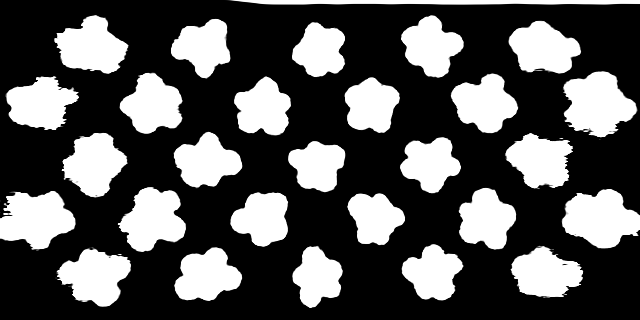
Write a WebGL 1 fragment shader that draws this pattern.

```glsl
precision highp float;

uniform vec2 u_resolution;

const float ROWS = 5.0;
const float PETALS = 5.0;
const vec2 SPACING = vec2(0.35, 0.1785);
const vec2 FIRST = vec2(0.297, 0.135);
const vec3 INK = vec3(0.0);
const vec3 PAPER = vec3(1.0);

float hash(vec2 p) {
  return fract(sin(dot(p, vec2(127.1, 311.7))) * 43758.5453);
}

float noise(vec2 p) {
  vec2 i = floor(p);
  vec2 f = fract(p);
  f = f * f * (3.0 - 2.0 * f);
  float low = mix(hash(i), hash(i + vec2(1.0, 0.0)), f.x);
  float high = mix(hash(i + vec2(0.0, 1.0)), hash(i + vec2(1.0)), f.x);
  return mix(low, high, f.y);
}

float smoothUnion(float a, float b, float k) {
  float h = max(k - abs(a - b), 0.0) / k;
  return min(a, b) - 0.25 * h * h * k;
}

// Uneven rosette: a round core with petals of varied reach and size
float rosette(vec2 p, vec2 seed) {
  float d = length(p) - 0.064;
  float turn = 1.5708 + 1.2 * (hash(seed + 3.7) - 0.5);
  for (float k = 0.0; k < PETALS; k++) {
    vec2 petalSeed = seed * 7.3 + k * vec2(1.9, 4.1);
    float angle = turn + 6.28319 * (k + 0.45 * (hash(petalSeed) - 0.5)) / PETALS;
    float reach = mix(0.046, 0.067, hash(petalSeed + 11.0));
    float radius = mix(0.027, 0.042, hash(petalSeed + 23.0));
    float petal = length(p - reach * vec2(cos(angle), sin(angle))) - radius;
    d = smoothUnion(d, petal, 0.009);
  }
  return d;
}

// Staggered rows of five and six rosettes, wider toward the sides
float rosetteField(vec2 p) {
  float d = 1.0;
  for (float row = 0.0; row < ROWS; row++) {
    float odd = mod(row, 2.0);
    float startX = FIRST.x - 0.5 * SPACING.x * odd;
    float column = clamp(floor((p.x - startX) / SPACING.x + 0.5), 0.0, 4.0 + odd);
    vec2 seed = vec2(column, row) + 1.0;
    vec2 center = vec2(startX, FIRST.y) + SPACING * vec2(column, row);
    center += 0.012 * (vec2(hash(seed), hash(seed + 5.0)) - 0.5);
    float side = (center.x - 1.0) * (center.x - 1.0);
    vec2 stretch = vec2(1.0 + 0.45 * side, 1.0 + 0.12 * side);
    d = min(d, rosette((p - center) / stretch, seed));
  }
  return d;
}

// Soft wobble everywhere, with ragged horizontal teeth near the sides
float edgeWear(vec2 p) {
  float side = (p.x - 1.0) * (p.x - 1.0);
  float wobble = 0.007 * (noise(p * 42.0) - 0.5);
  float grain = 0.003 * (noise(p * 130.0) - 0.5);
  float patches = smoothstep(0.4, 0.75, noise(p * 9.0 + 17.0));
  float teeth = 0.022 * side * patches * (noise(p * vec2(70.0, 190.0)) - 0.4);
  return wobble + grain + teeth;
}

// Thin strip along the top that tapers off to the left
float topStrip(vec2 p) {
  float thickness = mix(-0.006, 0.013, smoothstep(0.6, 0.86, p.x));
  thickness += 0.003 * (noise(vec2(p.x * 18.0, 2.0)) - 0.5);
  return 1.0 - thickness - p.y;
}

float coverage(float d, float pixel) {
  return 1.0 - smoothstep(-0.6 * pixel, 0.6 * pixel, d);
}

void main() {
  float pixel = 1.0 / u_resolution.y;
  vec2 p = gl_FragCoord.xy * pixel;
  float d = min(rosetteField(p) + edgeWear(p), topStrip(p));
  gl_FragColor = vec4(mix(INK, PAPER, coverage(d, pixel)), 1.0);
}
```
